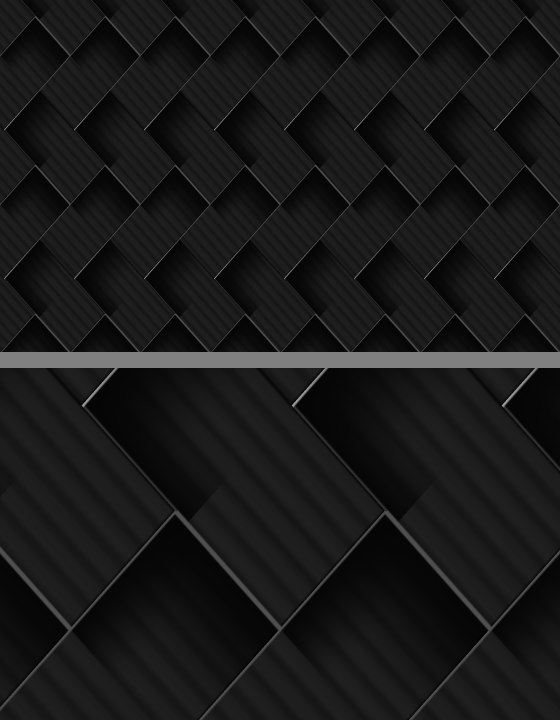
Top: the whole. Bottom: its middle third, enlarged.
Give the GLSL for this pattern, as a Shadertoy shader.

```glsl
// Dark herringbone of overlapping striped slats with soft shadows and thin lit edges

const float COLUMNS = 8.0;               // repeats across the canvas
const float ROW = 2.125;                 // vertical repeat, in column widths
const float SLOPE = 1.125;               // steepness of the slat edges
const vec2 APEX = vec2(0.5, 0.23);       // first slat corner, from top left
const float REACH = 0.5 * ROW / SLOPE;   // horizontal extent of a slat's long side
const float SLAT_LENGTH = 2.0 * REACH;   // long side in skewed units
const float EDGE_WIDTH = 0.015;
const float SEAM_WIDTH = 0.022;
const float STRIPES = 6.0;               // stripes per column
const float STRIPE_DEPTH = 0.017;
const float GRAIN = 0.006;
const float SHADOW_TONE = 0.02;
const float SLAT_TONE = 0.106;
const float EDGE_TONE = 0.31;
const float GLINT_TONE = 0.62;
const int SAMPLES = 3;                   // antialiasing grid side

float hash(float n) {
    return fract(sin(n * 91.37) * 4375.85);
}

float noise(float x) {
    float t = fract(x);
    return mix(hash(floor(x)), hash(floor(x) + 1.0), t * t * (3.0 - 2.0 * t));
}

// Skewed coordinates: x is constant on rising edges, y on falling ones
vec2 skew(vec2 p) {
    return vec2(p.x + p.y / SLOPE, p.x - p.y / SLOPE);
}

// Returns (across, along, kind); kind 0 leans left going down, kind 1 right
vec3 findSlat(vec2 p) {
    float row = floor(p.y / ROW);
    for (int i = 0; i < 2; i++) {
        vec2 q = p - vec2(0.0, (row - float(i)) * ROW);
        vec2 s = skew(q);
        float along = floor(s.x) - s.y;
        if (along >= 0.0 && along <= SLAT_LENGTH) return vec3(fract(s.x), along, 0.0);

        s = skew(q + vec2(REACH, -0.5 * ROW));
        along = s.x - floor(s.y) - 1.0;
        if (along >= 0.0 && along <= SLAT_LENGTH) return vec3(fract(s.y), along, 1.0);
    }
    return vec3(0.5, 1.0, 0.0);
}

float shade(vec2 p) {
    vec3 slat = findSlat(p);
    float across = slat.x;
    float along = slat.y;

    // Broad stripes with a little fine grain, all running the same way
    float lane = skew(p).y;
    float stripe = sin(6.2832 * STRIPES * lane) + 0.3 * sin(6.2832 * 2.0 * STRIPES * lane + 1.0);
    float surface = SLAT_TONE + STRIPE_DEPTH * stripe + GRAIN * (noise(lane * 55.0) - 0.5);

    // Shadow under the covering end, and down one side of the first half
    float endLight = smoothstep(-0.05, 0.78, along);
    float sideLight = smoothstep(-0.05, 0.5, across);
    float light = endLight * (along < 1.0 ? sideLight : 1.0);
    float tone = mix(SHADOW_TONE, surface, light);

    // Dark seam along the far edges
    float farEdge = min(1.0 - across, SLAT_LENGTH - along);
    tone *= mix(0.35, 1.0, smoothstep(0.0, SEAM_WIDTH, farEdge));

    // Lit near edges, with a glint on the ends of right-leaning slats
    float sideTone = EDGE_TONE;
    if (slat.z > 0.5 && along < 0.9) sideTone *= 0.6;
    float endTone = mix(EDGE_TONE, mix(GLINT_TONE, EDGE_TONE, across), slat.z);
    tone = mix(sideTone, tone, smoothstep(0.5 * EDGE_WIDTH, 1.5 * EDGE_WIDTH, across));
    return mix(endTone, tone, smoothstep(0.5 * EDGE_WIDTH, 1.5 * EDGE_WIDTH, along));
}

void mainImage(out vec4 fragColor, in vec2 fragCoord) {
    float scale = COLUMNS / iResolution.x;
    float total = 0.0;
    for (int j = 0; j < SAMPLES; j++) {
        for (int i = 0; i < SAMPLES; i++) {
            vec2 offset = (vec2(i, j) + 0.5) / float(SAMPLES) - 0.5;
            vec2 point = fragCoord + offset;
            point.y = iResolution.y - point.y;
            total += shade(point * scale - APEX);
        }
    }
    float tone = total / float(SAMPLES * SAMPLES);
    fragColor = vec4(vec3(tone), 1.0);
}
```
